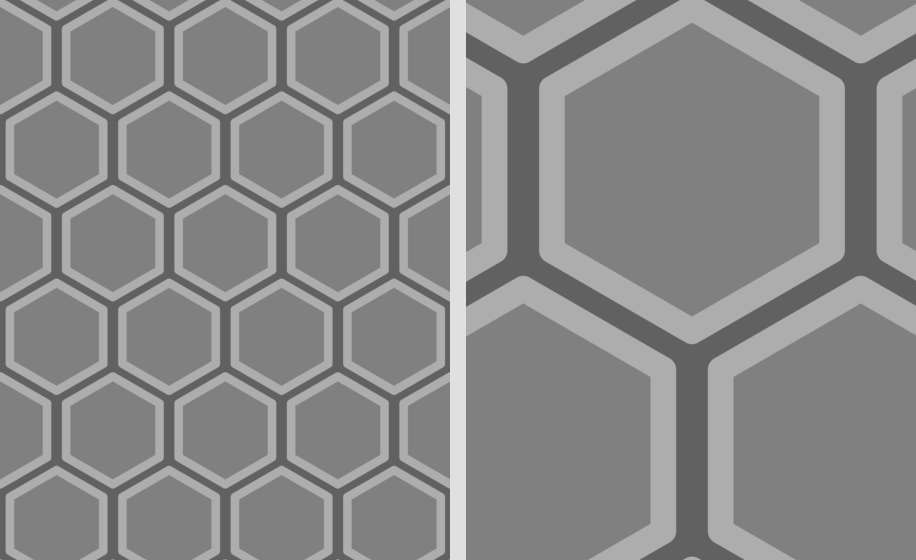
Left, the full canvas; right, a detail of the centre.
Give the GLSL for this pattern, as a WebGL 1 fragment shader.

```glsl
precision highp float;

uniform vec2 u_resolution;

// Signed distance to a regular pointy-top hexagon, exact at its corners.
float hexagonDistance(vec2 p, float inradius) {
  const vec3 k = vec3(-0.866025, 0.5, 0.57735);
  p = abs(p.yx);
  p -= 2.0 * min(dot(k.xy, p), 0.0) * k.xy;
  p -= vec2(clamp(p.x, -k.z * inradius, k.z * inradius), inradius);
  return length(p) * sign(p.y);
}

// Offset from the nearest point of a rectangular lattice.
vec2 latticeOffset(vec2 p, vec2 pitch) {
  return mod(p + 0.5 * pitch, pitch) - 0.5 * pitch;
}

void main() {
  // Four columns across; one unit is one column.
  float pixel = 4.0 / u_resolution.x;
  vec2 p = gl_FragCoord.xy * pixel - vec2(0.503, 0.32);

  // Two interleaved lattices make the staggered rows.
  vec2 pitch = vec2(1.0, 1.664);
  float d = min(hexagonDistance(latticeOffset(p, pitch), 0.415),
                hexagonDistance(latticeOffset(p - 0.5 * pitch, pitch), 0.415));

  // Dark grout, pale rim with rounded outer corners, flat grey face.
  float soft = 0.85 * pixel;
  float rim = 1.0 - smoothstep(-soft, soft, d - 0.038);
  float face = 1.0 - smoothstep(-soft, soft, d + 0.038);
  float grey = mix(mix(0.38, 0.68, rim), 0.5, face);

  gl_FragColor = vec4(vec3(grey), 1.0);
}
```
